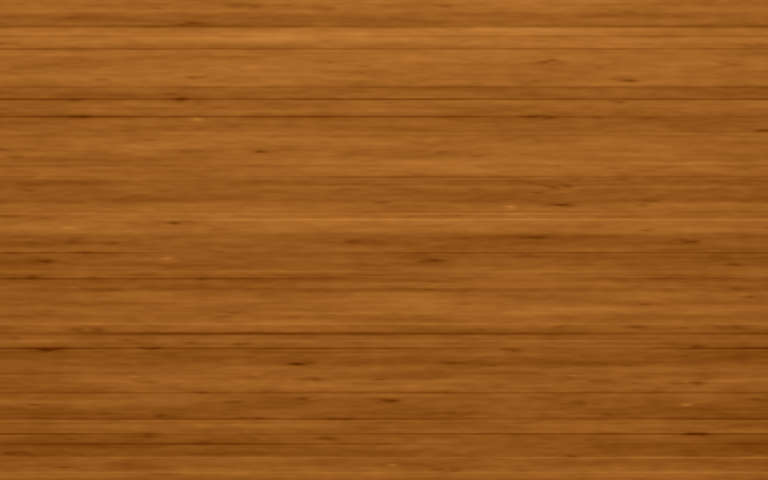
Reproduce this texture procedurally as a WebGL 2 fragment shader.

```glsl
#version 300 es
precision highp float;
// Edge-grain bamboo board: thin horizontal strips of varying tone with sharp hairline seams.
// Stretched gradient noise gives the fibres; scattered soft dashes give the nodes.
// All parts add to one brightness value, which moves along a brown colour axis.

uniform vec2 u_resolution;
out vec4 fragColor;

const vec3 WOOD_MID = vec3(0.588, 0.347, 0.119);
const vec3 TONE_AXIS = vec3(1.0, 0.85, 0.58);   // colour change per unit of tone
const float STRIP_COUNT = 29.0;
const float STRIP_CONTRAST = 0.085;
const float STRIP_BLUR = 0.11;
const float SEAM_WIDTH = 0.0026;                // in canvas heights
const float SEAM_DEPTH = 0.12;
const float HAIR_COUNT = 47.0;                  // extra hairlines inside the strips
const float HAIR_DEPTH = 0.075;
const float LINE_CONTRAST = 0.035;              // soft lines across the whole board
const vec2 LINE_SCALE = vec2(0.25, 72.0);
const float FIBRE_CONTRAST = 0.058;
const vec2 FIBRE_SCALE = vec2(1.4, 34.0);
const float LIGHT_FALLOFF = 0.1;                // top to bottom
const float SIDE_SHADE = 0.022;
const vec2 NODE_CELL = vec2(0.19, 0.037);
const vec2 NODE_RADIUS = vec2(0.034, 0.0056);
const float NODE_DEPTH = 0.105;
const vec2 FLECK_CELL = vec2(0.23, 0.061);
const vec2 FLECK_RADIUS = vec2(0.018, 0.0048);
const float FLECK_LIFT = 0.085;

float hash(vec2 cell, uint seed) {
    uvec2 q = uvec2(ivec2(cell)) * uvec2(1597u, 3571u);
    uint h = (q.x ^ (q.y << 7)) + q.y + seed * 7919u;
    h = (h ^ (h >> 16)) * 0x7feb352du;
    h = (h ^ (h >> 15)) * 0x846ca68bu;
    h ^= h >> 16;
    return float(h >> 8) / 16777216.0;
}

float cornerSlope(vec2 cell, vec2 offset, uint seed) {
    float angle = 6.28318 * hash(cell, seed);
    return dot(vec2(cos(angle), sin(angle)), offset);
}

float gradientNoise(vec2 p, uint seed) {
    vec2 i = floor(p), f = p - i;
    vec2 w = f * f * f * (f * (f * 6.0 - 15.0) + 10.0);
    vec2 e = vec2(1.0, 0.0);
    float low = mix(cornerSlope(i, f, seed), cornerSlope(i + e, f - e, seed), w.x);
    float high = mix(cornerSlope(i + e.yx, f - e.yx, seed), cornerSlope(i + 1.0, f - 1.0, seed), w.x);
    return mix(low, high, w.y);
}

// Fine line of random sign and strength; only a few are strong, and each fades along x.
float hairline(float x, float d, float id, float bias, uint seed) {
    float pick = 2.0 * hash(vec2(5.0, id), seed) - 1.0 - bias;
    float fade = clamp(0.8 + 1.2 * gradientNoise(vec2(x * 1.8, id + 0.5), seed + 1u), 0.2, 1.2);
    return exp(-d * d / (SEAM_WIDTH * SEAM_WIDTH)) * pick * abs(pick) * fade;
}

// Tone of the strips, blended across each joint, with seams and inner hairlines.
float strips(vec2 p) {
    float s = p.y * STRIP_COUNT;
    s += 0.7 * gradientNoise(vec2(0.5, s * 0.6), 1u);
    float joint = floor(s + 0.5);
    float d = s - joint;
    float below = hash(vec2(3.0, joint - 1.0), 2u);
    float above = hash(vec2(3.0, joint), 2u);
    float tone = mix(below, above, smoothstep(-STRIP_BLUR, STRIP_BLUR, d)) - 0.5;
    float seam = hairline(p.x, d / STRIP_COUNT, joint, 0.05, 3u);

    float row = floor(p.y * HAIR_COUNT);
    float centre = row + 0.2 + 0.6 * hash(vec2(7.0, row), 5u);
    float hair = hairline(p.x, p.y - centre / HAIR_COUNT, row, 0.1, 6u);
    return tone * STRIP_CONTRAST + seam * SEAM_DEPTH + hair * HAIR_DEPTH;
}

// Soft lines across the board, then streaks from broad bands to short fine grain.
float fibres(vec2 p) {
    float sum = LINE_CONTRAST * gradientNoise(p * LINE_SCALE + 0.4, 8u);
    float gain = FIBRE_CONTRAST;
    vec2 scale = FIBRE_SCALE;
    for (uint k = 0u; k < 4u; k++) {
        sum += gain * gradientNoise(p * scale + float(k) * 17.3, 10u + k);
        scale *= vec2(2.7, 1.6);
        gain *= 0.84;
    }
    return sum;
}

// One soft dash at a random place in each cell; only a share of them is strong.
float dashes(vec2 p, vec2 cellSize, vec2 radius, float power, uint seed) {
    vec2 row = p / cellSize;
    row.x += hash(vec2(0.0, floor(row.y)), seed);
    vec2 cell = floor(row);
    vec2 jitter = vec2(hash(cell, seed + 1u), hash(cell, seed + 2u)) - 0.5;
    float size = mix(0.55, 1.1, hash(cell, seed + 3u));
    vec2 d = (row - cell - 0.5 - 0.4 * jitter) * cellSize / (radius * size);
    float ragged = 1.0 + 1.8 * gradientNoise(p * vec2(36.0, 130.0), seed + 4u);
    return exp(-dot(d, d)) * pow(hash(cell, seed + 5u), power) * ragged;
}

void main() {
    vec2 uv = gl_FragCoord.xy / u_resolution;
    vec2 p = gl_FragCoord.xy / u_resolution.y;

    float tone = strips(p) + fibres(p);
    tone -= NODE_DEPTH * dashes(p, NODE_CELL, NODE_RADIUS, 3.0, 40u);
    tone -= 0.45 * NODE_DEPTH * dashes(p + 0.37, NODE_CELL * 0.7, NODE_RADIUS * 0.65, 2.0, 50u);
    tone += FLECK_LIFT * dashes(p, FLECK_CELL, FLECK_RADIUS, 4.0, 60u);

    // Light falls from the top and fades a little at both sides.
    float side = 2.0 * uv.x - 1.0;
    tone += LIGHT_FALLOFF * (uv.y - 0.5) + SIDE_SHADE * (0.33 - side * side);

    fragColor = vec4(clamp(WOOD_MID + TONE_AXIS * tone, 0.0, 1.0), 1.0);
}
```
